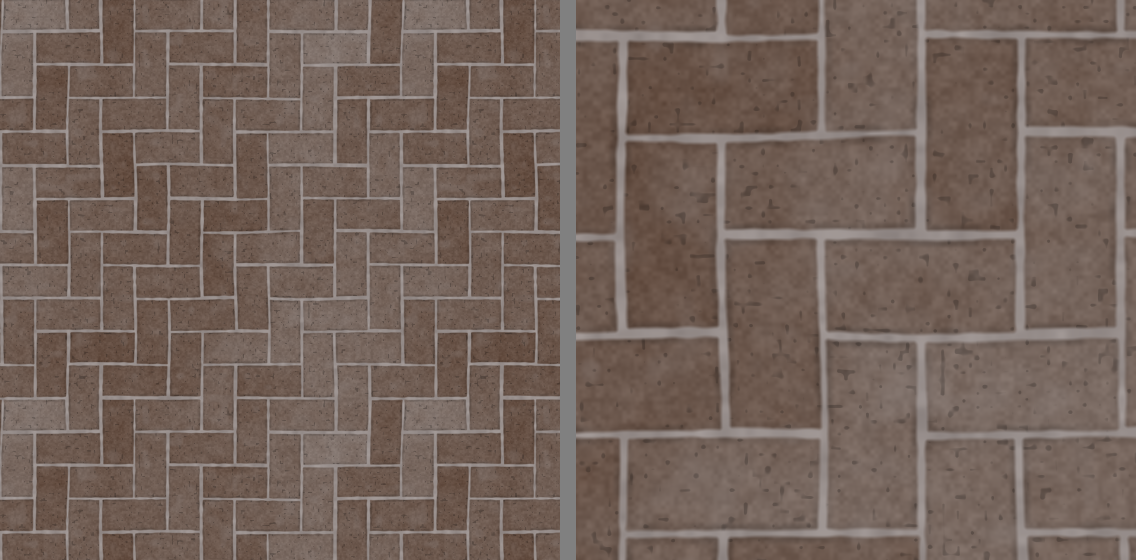
Left: the whole. Right: its middle third, enlarged.
Reproduce this texture procedurally as a WebGL 2 fragment shader.

```glsl
#version 300 es
precision highp float;
// Herringbone paving of worn brown bricks with pale, slightly uneven mortar.
uniform vec2 u_resolution;
out vec4 outColor;

const float CELLS = 16.77;   // brick widths across the canvas
const float PERIOD = 12.0;   // cells after which the wear repeats

float hash(vec2 p) {
  vec3 q = fract(p.xyx * 0.1031);
  q += dot(q, q.yzx + 33.33);
  return fract((q.x + q.y) * q.z);
}

// Value noise with a whole number of lattice steps in each period
float noise(vec2 p, float frequency) {
  p *= frequency;
  vec2 i = floor(p), f = fract(p);
  f = f * f * (3.0 - 2.0 * f);
  float wrap = PERIOD * frequency;
  vec2 a = mod(i, wrap), b = mod(i + 1.0, wrap);
  return mix(mix(hash(a), hash(vec2(b.x, a.y)), f.x),
             mix(hash(vec2(a.x, b.y)), hash(b), f.x), f.y);
}

float roundedBox(vec2 p, vec2 halfSize, float radius) {
  vec2 d = abs(p) - halfSize + radius;
  return length(max(d, 0.0)) + min(max(d.x, d.y), 0.0) - radius;
}

// Origin (xy) and size (zw) of the brick that covers a cell
vec4 herringbone(vec2 cell) {
  float k = mod(cell.x - cell.y, 4.0);
  if (k < 1.5) return vec4(cell - vec2(step(0.5, k), 0.0), 2.0, 1.0);
  return vec4(cell - vec2(0.0, step(k, 2.5)), 1.0, 2.0);
}

void main() {
  vec2 uv = gl_FragCoord.xy / u_resolution.y;
  float pixel = CELLS / u_resolution.y;

  // Cell space runs downward; a slow warp bends the courses
  vec2 p = vec2(uv.x, 1.0 - uv.y) * CELLS + vec2(-0.045, 0.06);
  p += 0.07 * (vec2(noise(p, 0.5), noise(p + 5.0, 0.5)) - 0.5);

  vec4 brick = herringbone(floor(p));
  vec2 id = mod(brick.xy, PERIOD);
  float tone = hash(id + 3.7), pale = hash(id + 41.3), fit = hash(id + 87.1);

  // Brick outline with small shifts and ragged edges
  vec2 local = p - brick.xy - 0.5 * brick.zw;
  local += 0.03 * (vec2(tone, fit) - 0.5);
  float ragged = 0.022 * (noise(p, 6.0) - 0.5);
  float d = roundedBox(local, 0.5 * brick.zw - 0.036 - 0.012 * fit, 0.03) + ragged;

  // Clay tone: brick to brick, broad bands, then mottling and grain
  float cloud = noise(p, 2.0), mottle = noise(p, 5.0);
  float grain = noise(p, 12.0), fine = noise(p + 7.0, 23.0);
  float t = 0.47 + 0.5 * (tone - 0.5);
  t += 0.17 * cos(6.2832 * (p.x - 9.6) / PERIOD);
  t += 0.35 * smoothstep(0.86, 0.96, pale);
  t += 0.3 * (cloud - 0.5) + 0.2 * (mottle - 0.5);
  vec3 clay = mix(vec3(0.385, 0.295, 0.245), vec3(0.49, 0.43, 0.4), t);
  clay += 0.05 * (grain - 0.5) + 0.045 * (fine - 0.5);

  // Dusty patches, dark pits and shaded rims
  float dust = smoothstep(0.68, 0.95, noise(p + 3.0, 3.0));
  clay = mix(clay, vec3(0.53, 0.48, 0.46), 0.3 * dust);
  clay *= 1.0 - 0.2 * smoothstep(0.8, 0.95, noise(p + 2.0, 14.0));
  float rim = smoothstep(-0.09, -0.02, d);
  clay *= 1.0 - rim * (0.05 + 0.1 * smoothstep(0.4, 0.8, noise(p, 4.0)));

  // Mortar
  vec3 mortar = vec3(0.595, 0.56, 0.55) + 0.07 * (mottle - 0.5);
  mortar += 0.04 * (grain - 0.5);
  float soft = max(0.026, 0.75 * pixel);
  outColor = vec4(mix(clay, mortar, smoothstep(-soft, soft, d)), 1.0);
}
```
